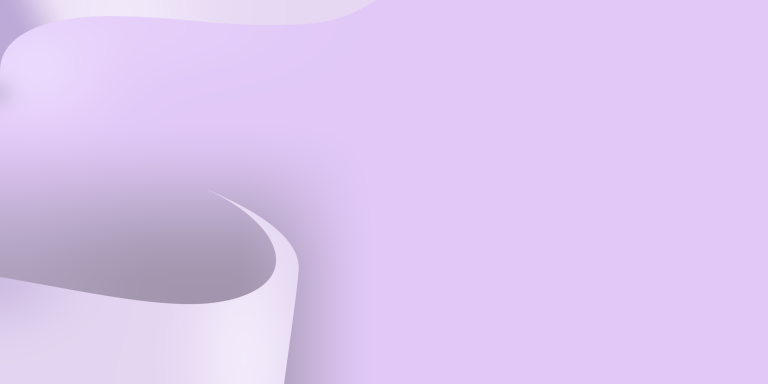
Reproduce this background procedurally as a Shadertoy shader.

```glsl
// Lilac backdrop with a pale curled ribbon at lower left and a wavy band above.
// Edges are Bezier outlines turned into signed distances; shading is made of
// soft gradients. Units: canvas height = 1, origin at the lower left.

const vec3 BACKGROUND = vec3(0.882, 0.784, 0.969);
const vec3 SHADOW     = vec3(0.635, 0.590, 0.685);
const vec3 GLOW       = vec3(0.925, 0.860, 0.995);
const vec3 CREASE     = vec3(0.780, 0.730, 0.850);
const vec3 PAPER      = vec3(0.892, 0.835, 0.945);
const vec3 PAPER_LIT  = vec3(0.950, 0.920, 0.982);
const vec3 PAPER_DIM  = vec3(0.745, 0.665, 0.845);

const vec2 TIP        = vec2(0.542, 0.505);   // where the ribbon thins out
const vec2 INNER_BEND = vec2(0.719, 0.323);
const vec2 INNER_LOW  = vec2(0.495, 0.208);
const vec2 OUTER_BEND = vec2(0.778, 0.300);
const vec2 BAND_CREST = vec2(0.286, 0.958);
const vec2 BAND_DIP   = vec2(0.700, 0.935);
const vec2 SHADOW_X   = vec2(0.99, 0.60);     // fade from clear to full
const vec2 SHADOW_Y   = vec2(0.70, 0.25);
const int  SEGMENTS   = 24;

vec2 bezier(vec2 a, vec2 b, vec2 c, vec2 d, float t) {
    float s = 1.0 - t;
    return s*s*s*a + 3.0*s*s*t*b + 3.0*s*t*t*c + t*t*t*d;
}

// Joins a curve to an outline: x keeps the distance, y the inside sign
// (flipped at every crossing to the right of p).
void addCurve(inout vec2 outline, vec2 p, vec2 a, vec2 b, vec2 c, vec2 d) {
    vec2 from = a;
    for (int i = 1; i <= SEGMENTS; i++) {
        vec2 to = bezier(a, b, c, d, float(i) / float(SEGMENTS));
        vec2 edge = to - from, rel = p - from;
        float h = clamp(dot(rel, edge) / dot(edge, edge), 0.0, 1.0);
        outline.x = min(outline.x, length(rel - edge * h));
        if ((from.y > p.y) != (to.y > p.y) && rel.x < edge.x * rel.y / edge.y)
            outline.y = -outline.y;
        from = to;
    }
}

// Both outlines are open only beyond the canvas, where no ray crosses them.
float ribbonDistance(vec2 p) {
    vec2 o = vec2(10.0, 1.0);
    vec2 foot = vec2(0.733, -0.05);
    addCurve(o, p, TIP, vec2(0.66, 0.455), vec2(0.78, 0.385), OUTER_BEND);
    addCurve(o, p, OUTER_BEND, vec2(0.774, 0.24), vec2(0.75, 0.08), foot);
    addCurve(o, p, TIP, vec2(0.64, 0.46), vec2(0.719, 0.39), INNER_BEND);
    addCurve(o, p, INNER_BEND, vec2(0.719, 0.25), vec2(0.62, 0.208), INNER_LOW);
    addCurve(o, p, INNER_LOW, vec2(0.35, 0.208), vec2(0.16, 0.253), vec2(-0.05, 0.287));
    return o.x * o.y;
}

float bandDistance(vec2 p) {
    vec2 o = vec2(10.0, 1.0);
    addCurve(o, p, vec2(0.0, 0.815), vec2(0.0, 0.92), vec2(0.14, 0.958), BAND_CREST);
    addCurve(o, p, BAND_CREST, vec2(0.45, 0.958), vec2(0.55, 0.935), BAND_DIP);
    addCurve(o, p, BAND_DIP, vec2(0.85, 0.935), vec2(0.90, 0.945), vec2(1.01, 1.02));
    return o.x * o.y;
}

// Soft elliptical spot, 1 at its centre.
float spot(vec2 p, vec2 centre, vec2 radius) {
    vec2 q = (p - centre) / radius;
    return exp(-dot(q, q));
}

float coverage(float dist) {
    float pixel = 1.0 / iResolution.y;
    return 1.0 - smoothstep(-0.7 * pixel, 0.7 * pixel, dist);
}

float fade(vec2 range, float v) {
    return 1.0 - smoothstep(range.y, range.x, v);
}

vec3 backdrop(vec2 p) {
    vec3 col = BACKGROUND;
    col = mix(col, GLOW, 0.85 * spot(p, vec2(0.09, 0.82), vec2(0.20, 0.16)));
    col = mix(col, GLOW, 0.35 * spot(p, vec2(0.38, 0.93), vec2(0.36, 0.13)));
    col = mix(col, CREASE, 0.65 * spot(p, vec2(-0.01, 0.755), vec2(0.045, 0.04)));
    // Shadow inside the curl and cast to its right
    float shade = fade(SHADOW_X, p.x) * fade(SHADOW_Y, p.y);
    shade *= mix(0.80, 1.0, smoothstep(0.0, 0.45, p.x));
    return mix(col, SHADOW, shade);
}

vec3 ribbonColour(vec2 p) {
    float lit = spot(p, vec2(0.635, 0.07), vec2(0.14, 0.32));
    vec3 col = mix(PAPER, PAPER_LIT, lit);
    return mix(col, PAPER_DIM, 0.55 * spot(p, vec2(-0.02, 0.27), vec2(0.17, 0.12)));
}

vec3 bandColour(vec2 p) {
    vec3 col = mix(PAPER, PAPER_LIT, 0.15 + 0.75 * spot(p, vec2(0.31, 0.97), vec2(0.22, 0.2)));
    float clearing = smoothstep(0.0, 0.16, p.x + 0.5 * (p.y - 1.0));
    return mix(PAPER_DIM, col, clearing);
}

void mainImage(out vec4 fragColor, in vec2 fragCoord) {
    vec2 p = fragCoord / iResolution.y;
    vec3 col = backdrop(p);
    col = mix(col, bandColour(p), 1.0 - coverage(-bandDistance(p)));
    col = mix(col, ribbonColour(p), 1.0 - coverage(-ribbonDistance(p)));
    fragColor = vec4(col, 1.0);
}
```
